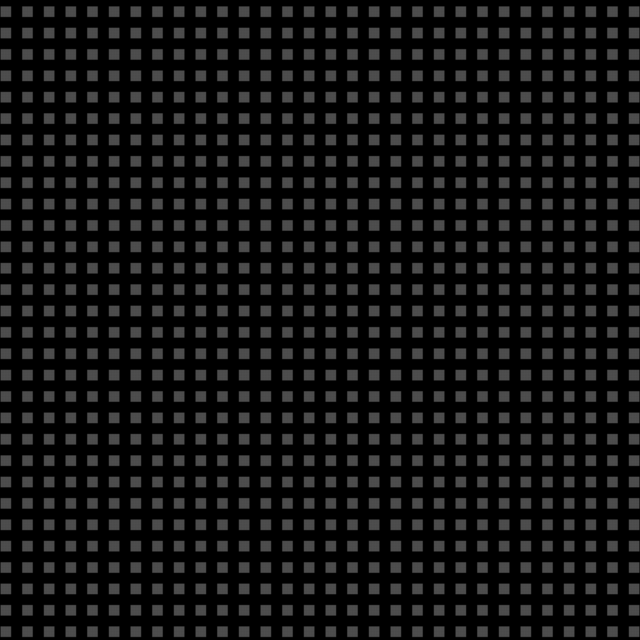
A WebGL 2 fragment shader for this pattern:

```glsl
#version 300 es
precision highp float;

uniform vec2 u_resolution;
out vec4 fragColor;

const vec3 BACKGROUND = vec3(0.0);
const vec3 SQUARE_GREY = vec3(0.30);

const vec2 PERIOD = vec2(0.033854, 0.033405);
const vec2 FIRST_CENTER = vec2(0.0091, 0.0130);
const float HALF_SIZE = 0.0083;
const float EDGE_SOFTNESS = 0.0014;
const float WEAVE_PITCH = 0.0043;
const float WEAVE_DEPTH = 0.012;

// Offset from the center of the nearest repeat
vec2 cellOffset(vec2 p, vec2 firstCenter, vec2 period) {
    return (fract((p - firstCenter) / period + 0.5) - 0.5) * period;
}

// Soft square: product of one ramp per axis
float softSquare(vec2 p, float halfSize, float softness) {
    vec2 ramp = 1.0 - smoothstep(halfSize - softness, halfSize + softness, abs(p));
    return ramp.x * ramp.y;
}

// Faint crossed ripple, centered on 1
float weave(vec2 p, float pitch, float depth) {
    vec2 ripple = cos(6.28318 * p / pitch);
    return 1.0 - depth * (ripple.x + ripple.y);
}

void main() {
    vec2 uv = gl_FragCoord.xy / u_resolution;
    float pixel = 1.0 / min(u_resolution.x, u_resolution.y);

    vec2 p = cellOffset(uv, FIRST_CENTER, PERIOD);
    float mask = softSquare(p, HALF_SIZE, max(EDGE_SOFTNESS, 0.5 * pixel));
    vec3 squareColor = SQUARE_GREY * weave(p, WEAVE_PITCH, WEAVE_DEPTH);

    fragColor = vec4(mix(BACKGROUND, squareColor, mask), 1.0);
}
```
